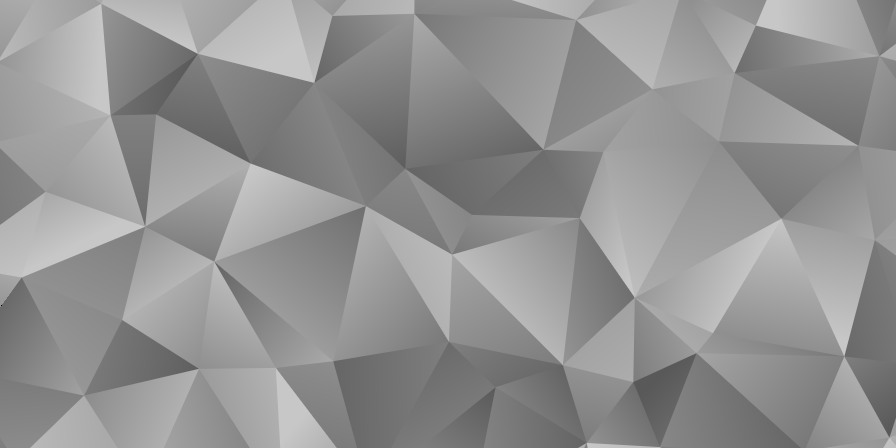
Reproduce this background procedurally as a Shadertoy shader.

```glsl
// Grey low-poly background: an irregular triangle mesh with softly graded faces.

const float CELLS_PER_HEIGHT = 4.6;   // mesh density
const float MESH_ANGLE  = 0.42;       // turns the mesh off the canvas axes
const float JITTER      = 0.44;       // corner displacement, must stay below 0.5
const float MEAN_TONE   = 0.572;
const float FACE_SPREAD = 0.14;       // random tone offset of each face
const float BAND_SPREAD = 0.075;      // broad light and dark bands
const float BAND_CENTRE = 0.43;       // height of the brightest band
const float BAND_PERIOD = 0.56;
const vec2  SLOPE_RANGE = vec2(0.06, 0.20); // tone change per cell inside a face
const vec2  TONE_LIMITS = vec2(0.35, 0.78);
const float TAU = 6.28318;

float hash(vec2 p) {
    return fract(sin(dot(p, vec2(127.1, 311.7))) * 43758.5453);
}

mat2 rotation(float angle) {
    float c = cos(angle), s = sin(angle);
    return mat2(c, s, -s, c);
}

float cross2(vec2 a, vec2 b) {
    return a.x * b.y - a.y * b.x;
}

// Jittered mesh corner that belongs to a grid cell.
vec2 corner(vec2 cell) {
    vec2 random = vec2(hash(cell + 3.7), hash(cell + 41.3));
    return cell + 0.5 + JITTER * (2.0 * random - 1.0);
}

// Signed distance to the line a-b, positive on its left.
float edgeDistance(vec2 p, vec2 a, vec2 b) {
    return cross2(normalize(b - a), p - a);
}

// True when the diagonal a-c separates the corners b and d.
bool splits(vec2 a, vec2 b, vec2 c, vec2 d) {
    return cross2(c - a, b - a) * cross2(c - a, d - a) < 0.0;
}

// Tone of one face: broad band, random offset and a linear gradient.
float faceTone(vec2 p, vec2 centre, vec2 seed) {
    float height = (rotation(-MESH_ANGLE) * centre).y / CELLS_PER_HEIGHT;
    float band = cos(TAU * (height - BAND_CENTRE) / BAND_PERIOD);
    float offset = 2.0 * hash(seed + 17.9) - 1.0;
    float angle = TAU * hash(seed + 59.2);
    float slope = mix(SLOPE_RANGE.x, SLOPE_RANGE.y, hash(seed + 83.6));
    float gradient = slope * dot(p - centre, vec2(cos(angle), sin(angle)));
    float tone = MEAN_TONE + BAND_SPREAD * band + FACE_SPREAD * offset + gradient;
    return clamp(tone, TONE_LIMITS.x, TONE_LIMITS.y);
}

// Weighted tone (x) and edge-smoothed coverage (y) of a counter-clockwise face.
vec2 face(vec2 p, vec2 a, vec2 b, vec2 c, vec2 seed, float pixel) {
    float inside = min(edgeDistance(p, a, b),
                   min(edgeDistance(p, b, c), edgeDistance(p, c, a)));
    float coverage = clamp(0.5 + inside / pixel, 0.0, 1.0);
    return coverage * vec2(faceTone(p, (a + b + c) / 3.0, seed), 1.0);
}

void mainImage(out vec4 fragColor, in vec2 fragCoord) {
    float pixel = CELLS_PER_HEIGHT / iResolution.y;
    vec2 p = rotation(MESH_ANGLE) * fragCoord * pixel;
    vec2 total = vec2(0.0);

    // Only the four nearest quads can reach this point.
    for (int j = -1; j <= 0; j++)
    for (int i = -1; i <= 0; i++) {
        vec2 cell = floor(p) + vec2(i, j);
        vec2 a = corner(cell);
        vec2 b = corner(cell + vec2(1.0, 0.0));
        vec2 c = corner(cell + vec2(1.0, 1.0));
        vec2 d = corner(cell + vec2(0.0, 1.0));
        vec2 otherSeed = cell + vec2(0.37, 0.71);

        // Cut along the shorter diagonal that lies inside the quad.
        bool shorterAC = distance(a, c) < distance(b, d);
        if (splits(a, b, c, d) && (shorterAC || !splits(b, c, d, a))) {
            total += face(p, a, b, c, cell, pixel);
            total += face(p, a, c, d, otherSeed, pixel);
        } else {
            total += face(p, a, b, d, cell, pixel);
            total += face(p, b, c, d, otherSeed, pixel);
        }
    }

    fragColor = vec4(vec3(total.x / max(total.y, 1e-4)), 1.0);
}
```
